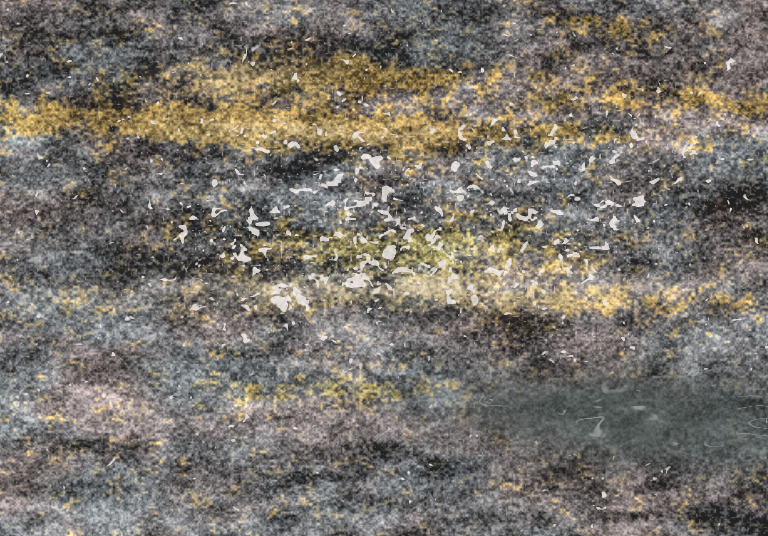
A WebGL 1 fragment shader for this texture:

```glsl
precision highp float;
// Weathered, lichen-stained rock: layered value noise makes the grey grain,
// soft horizontal bands steer ochre stain, white flakes and a dark smooth seam,
// and thresholded noise breaks each of them into irregular crusty specks.
uniform vec2 u_resolution;

float hash(vec2 cell) {
  vec3 h = fract(vec3(cell.xyx) * 0.1031);
  h += dot(h, h.yzx + 33.33);
  return fract((h.x + h.y) * h.z);
}

float noise(vec2 p) {
  vec2 i = floor(p), f = fract(p);
  f = f * f * (3.0 - 2.0 * f);
  return mix(mix(hash(i), hash(i + vec2(1.0, 0.0)), f.x),
             mix(hash(i + vec2(0.0, 1.0)), hash(i + vec2(1.0, 1.0)), f.x), f.y);
}

float fbm(vec2 p) {
  float sum = 0.0, amplitude = 0.52;
  for (int i = 0; i < 4; i++) {
    sum += amplitude * noise(p);
    p = mat2(1.6, 1.2, -1.2, 1.6) * p + 17.3;
    amplitude *= 0.52;
  }
  return sum;
}

// Soft elliptical patch, 1 at its centre
float band(vec2 p, vec2 centre, vec2 radius) {
  vec2 d = (p - centre) / radius;
  return exp(-dot(d, d));
}

void main() {
  vec2 p = gl_FragCoord.xy / u_resolution.y;
  float wobble = fbm(p * vec2(5.0, 11.0) + 3.0) - 0.5;
  vec2 q = p + vec2(0.12, 0.05) * wobble;

  // Grain, from broad streaks down to grit
  float broad = fbm(p * vec2(2.2, 8.0) + 40.0) - 0.5;
  float clumps = fbm(q * vec2(17.0, 32.0)) - 0.5;
  float fine = noise(p * vec2(150.0, 185.0) + 9.0) - 0.5;
  float grit = noise(p * 320.0 + 71.0) - 0.5;
  float grain = 0.58 * clumps + 0.32 * fine + 0.24 * grit;

  // Where the rock is shaded or smoothed
  float seam = band(q, vec2(1.17, 0.25), vec2(0.32, 0.055));
  float slick = band(q, vec2(1.27, 0.175), vec2(0.26, 0.05));
  float shade = band(q, vec2(0.17, 0.61), vec2(0.22, 0.05))
              + band(q, vec2(0.22, 0.35), vec2(0.20, 0.04))
              + band(q, vec2(1.36, 0.64), vec2(0.16, 0.08))
              + 0.7 * band(q, vec2(0.15, 0.88), vec2(0.25, 0.04));
  float smoothness = clamp(1.1 * seam + 0.7 * slick, 0.0, 1.0);
  float tone = 0.415 + 0.42 * broad - 0.07 * shade + grain * (1.0 - 0.6 * smoothness);
  tone = mix(tone, 0.29 + 0.35 * grain + 0.10 * slick, 0.8 * smoothness);
  tone = max(tone, 0.13);

  // Grey rock, drifting between mauve-brown and cool slate
  float warmth = smoothstep(0.3, 0.7, fbm(q * vec2(5.0, 10.0) + 90.0));
  vec3 colour = tone * mix(vec3(0.96, 1.0, 1.03), vec3(1.06, 0.98, 0.97), warmth);
  colour = mix(colour, tone * vec3(0.94, 1.02, 1.0), smoothness);

  // Ochre stain, the lower bands greener and paler
  vec2 tilted = q + vec2(0.0, 0.045 * (q.x - 0.5));
  float green = band(q, vec2(0.77, 0.53), vec2(0.30, 0.055))
              + 0.7 * band(q, vec2(0.65, 0.265), vec2(0.24, 0.025));
  float upper = band(q, vec2(0.63, 0.855), vec2(0.32, 0.032))
              + 1.15 * band(tilted, vec2(0.50, 0.765), vec2(0.62, 0.042))
              + 0.7 * band(q, vec2(1.30, 0.815), vec2(0.28, 0.025))
              + 0.6 * band(q, vec2(1.14, 0.95), vec2(0.12, 0.025));
  float cream = band(q, vec2(0.72, 0.455), vec2(0.42, 0.030))
              + 0.5 * band(q, vec2(0.45, 0.86), vec2(0.14, 0.025))
              + 0.4 * band(tilted, vec2(0.55, 0.755), vec2(0.30, 0.025));
  float lower = 0.6 * band(q, vec2(0.90, 0.445), vec2(0.62, 0.030));
  float crust = fbm(p * vec2(38.0, 50.0) + 25.0) - 0.5 + 0.45 * fine;
  float stain = smoothstep(0.25, 0.95, upper + 0.8 * green + lower + 1.3 * crust + 0.14);
  stain *= 1.0 - smoothness;
  vec3 ochre = mix(vec3(1.36, 1.11, 0.58), vec3(1.25, 1.17, 0.70), clamp(green, 0.0, 1.0));
  colour = mix(colour, (tone + 0.09) * ochre, 0.80 * stain);
  float wash = clamp(cream * (0.65 + 1.2 * crust), 0.0, 0.75);
  colour = mix(colour, vec3(0.80, 0.76, 0.67) + 0.5 * grain, wash);

  // White flakes gathered around the middle
  float density = 0.80 * band(q, vec2(0.78, 0.60), vec2(0.55, 0.20))
                + 0.35 * band(q, vec2(0.66, 0.49), vec2(0.30, 0.08))
                + 0.30 * band(q, vec2(1.12, 0.66), vec2(0.20, 0.14))
                + 0.30 * cream + 0.20 * upper
                + 0.9 * (fbm(p * vec2(9.0, 14.0) + 60.0) - 0.5);
  vec2 ragged = p + 0.012 * vec2(noise(p * 60.0), noise(p * 60.0 + 31.0));
  float flake = 0.58 * noise(ragged * vec2(52.0, 72.0) + 5.0)
              + 0.42 * noise(ragged * vec2(135.0, 160.0) + 13.0);
  float limit = 0.87 - 0.22 * clamp(density, -0.2, 1.1);
  float white = smoothstep(limit - 0.035, limit + 0.055, flake) * (1.0 - 0.7 * smoothness);
  float specks = smoothstep(0.80, 0.96, noise(p * 200.0 + 52.0)) * (0.25 + 0.5 * clamp(density, 0.0, 1.0));
  float pale = max(white, specks * (1.0 - smoothness));
  colour = mix(colour, vec3(0.91, 0.885, 0.875) + 0.22 * grain, 0.92 * pale);

  // Thin pale scratches on the smooth seam
  float ridge = abs(noise(q * vec2(24.0, 58.0) + 80.0) - 0.58);
  float broken = smoothstep(0.60, 0.78, noise(p * vec2(26.0, 36.0) + 7.0));
  float scratch = (1.0 - smoothstep(0.015, 0.065, ridge)) * broken * smoothness;
  colour = mix(colour, vec3(0.66, 0.67, 0.65), 0.75 * scratch);

  gl_FragColor = vec4(clamp(colour, 0.0, 1.0), 1.0);
}
```
